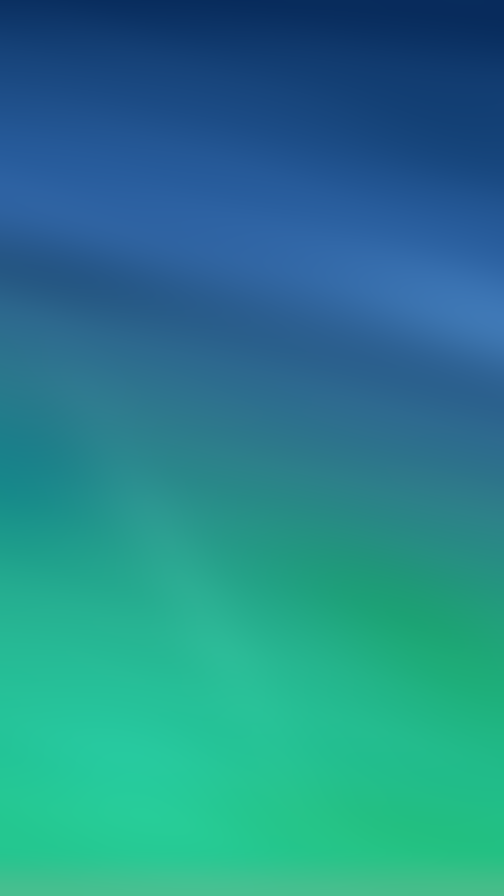
This background is drawn by a WebGL 2 fragment shader. Its source:

```glsl
#version 300 es
precision highp float;
// Soft slanted aurora: deep blue above, a blue ridge, and glowing green below.
uniform vec2 u_resolution;
out vec4 outColor;

const float SLANT = 0.15;          // drop of the bands from left to right
const float SLANT_CENTER = 0.40;   // depth where the slant is strongest
const float STREAK_AMOUNT = 0.007; // strength of the faint streaks
const vec2 STREAK_SCALE = vec2(2.5, 22.0);
const float HAZE_START = 0.945;    // depth where the pale lower haze begins
const vec3 HAZE_TINT = vec3(0.14, -0.025, 0.0);

// Evenly spaced colours from the top to the bottom
const int STOPS = 15;
const vec3 RAMP[STOPS] = vec3[STOPS](
    vec3(0.03, 0.17, 0.36), vec3(0.08, 0.25, 0.46), vec3(0.12, 0.31, 0.54),
    vec3(0.155, 0.36, 0.61), vec3(0.185, 0.39, 0.635), vec3(0.165, 0.365, 0.555),
    vec3(0.178, 0.42, 0.56), vec3(0.18, 0.485, 0.55), vec3(0.165, 0.56, 0.55),
    vec3(0.15, 0.635, 0.55), vec3(0.15, 0.70, 0.57), vec3(0.145, 0.745, 0.585),
    vec3(0.137, 0.765, 0.585), vec3(0.14, 0.78, 0.565), vec3(0.14, 0.77, 0.56));

vec3 stopColor(int i) {
    return RAMP[clamp(i, 0, STOPS - 1)];
}

// Catmull-Rom blend through the ramp, free of visible creases
vec3 rampColor(float depth) {
    float s = clamp(depth, 0.0, 1.0) * float(STOPS - 1);
    int i = int(floor(s));
    float f = s - float(i);
    vec3 a = stopColor(i - 1), b = stopColor(i);
    vec3 c = stopColor(i + 1), d = stopColor(i + 2);
    return b + 0.5 * f * (c - a + f * (2.0 * a - 5.0 * b + 4.0 * c - d
        + f * (3.0 * (b - c) + d - a)));
}

// Gaussian light, sheared so that it leans along the bands
float glow(vec2 p, vec2 center, vec2 radius, float shear) {
    vec2 d = p - center;
    d.y -= shear * d.x;
    d /= radius;
    return exp(-dot(d, d));
}

vec2 hashGradient(vec2 cell) {
    float h = fract(sin(dot(cell, vec2(127.1, 311.7))) * 43758.5);
    return vec2(cos(6.2832 * h), sin(6.2832 * h));
}

float gradientNoise(vec2 p) {
    vec2 i = floor(p), f = fract(p);
    vec2 u = f * f * f * (f * (f * 6.0 - 15.0) + 10.0);
    vec2 e = vec2(0.0, 1.0);
    float low = mix(dot(hashGradient(i), f),
                    dot(hashGradient(i + e.yx), f - e.yx), u.x);
    float high = mix(dot(hashGradient(i + e), f - e),
                     dot(hashGradient(i + e.yy), f - e.yy), u.x);
    return mix(low, high, u.y);
}

void main() {
    // x runs rightward and y runs down from the top edge
    vec2 p = gl_FragCoord.xy / u_resolution;
    p.y = 1.0 - p.y;

    // Bands lean most around the ridge and flatten toward both ends
    float lean = (p.y - SLANT_CENTER) / 0.25;
    float slant = SLANT * mix(0.2, 1.0, exp(-lean * lean));
    vec3 color = rampColor(p.y - slant * (p.x - 0.5));

    // Blue ridge light and shade
    color += vec3(0.06, 0.08, 0.075) * glow(p, vec2(1.0, 0.36), vec2(0.36, 0.06), 0.16);
    color -= vec3(0.03, 0.035, 0.05) * glow(p, vec2(0.90, 0.16), vec2(0.32, 0.06), 0.12);
    color -= vec3(0.02, 0.03, 0.04) * glow(p, vec2(0.05, 0.30), vec2(0.28, 0.05), 0.15);

    // Teal shade on the left and muted green on the right
    color -= vec3(0.07, 0.06, 0.01) * glow(p, vec2(0.0, 0.53), vec2(0.22, 0.09), 0.1);
    color -= vec3(0.03, 0.0, 0.06) * glow(p, vec2(0.80, 0.69), vec2(0.30, 0.08), 0.3);
    color -= vec3(0.01, 0.04, 0.06) * glow(p, vec2(1.0, 0.76), vec2(0.34, 0.16), 0.1);

    // Pale diagonal beam and the lower pools of light
    color += vec3(0.025, 0.025, 0.025) * glow(p, vec2(0.36, 0.64), vec2(0.22, 0.08), 0.9);
    color += vec3(0.015, 0.03, 0.045) * glow(p, vec2(0.28, 0.87), vec2(0.24, 0.09), 0.2);
    color -= vec3(0.0, 0.02, 0.05) * glow(p, vec2(0.75, 0.92), vec2(0.36, 0.06), 0.1);

    // Haze along the bottom and faint slanted streaks
    color += HAZE_TINT * smoothstep(HAZE_START, 1.0, p.y);
    vec2 streak = vec2(p.x, p.y - SLANT * p.x) * STREAK_SCALE;
    color += STREAK_AMOUNT * gradientNoise(streak);

    outColor = vec4(clamp(color, 0.0, 1.0), 1.0);
}
```
